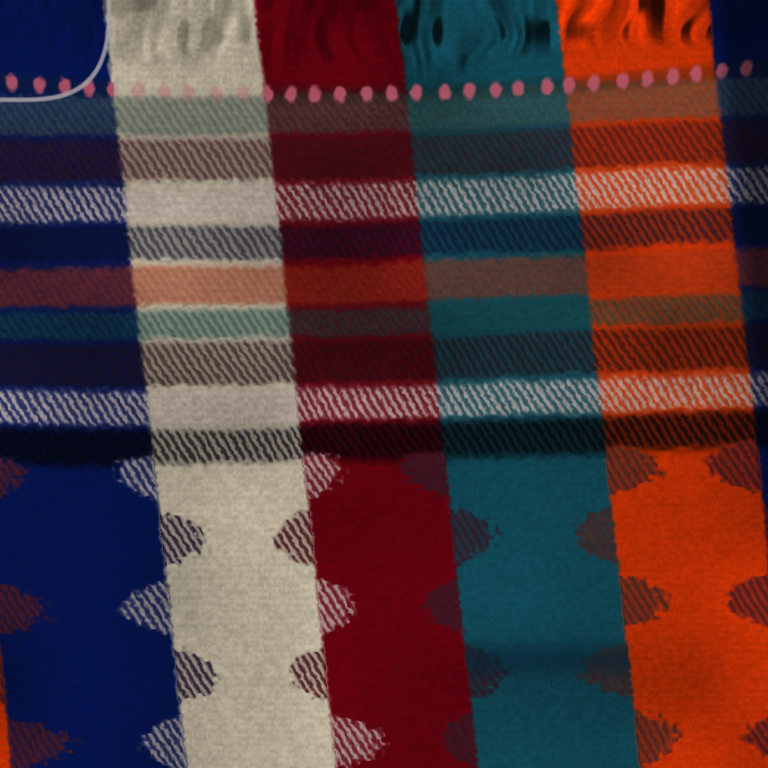
Write a three.js fragment shader that draws this texture.

```glsl
// Handwoven blanket: slanted warp stripes, twill weft bands, wing motifs and a stitched fringe.
varying vec2 vUv;

float hash(vec2 p) {
  vec3 q = fract(vec3(p.xyx) * 0.1031);
  q += dot(q, q.yzx + 33.33);
  return fract((q.x + q.y) * q.z);
}

float noise(vec2 p) {
  vec2 i = floor(p), f = fract(p);
  f = f * f * (3.0 - 2.0 * f);
  return mix(mix(hash(i), hash(i + vec2(1, 0)), f.x),
             mix(hash(i + vec2(0, 1)), hash(i + vec2(1, 1)), f.x), f.y);
}

// Warp colours repeat every five stripes: cream, red, teal, orange, blue.
vec3 stripeColor(float index) {
  float k = mod(index, 5.0);
  if (k < 0.5) return vec3(0.68, 0.64, 0.56);
  if (k < 1.5) return vec3(0.34, 0.01, 0.05);
  if (k < 2.5) return vec3(0.06, 0.25, 0.30);
  if (k < 3.5) return vec3(0.69, 0.17, 0.02);
  return vec3(0.02, 0.07, 0.27);
}

float band(float v, float from, float to) {
  return smoothstep(from - 0.008, from + 0.008, v) * (1.0 - smoothstep(to - 0.008, to + 0.008, v));
}

// Lays one weft band; alpha holds how strongly the twill shows.
void layWeft(inout vec4 weft, inout float cover, float v, float from, float to, vec4 color) {
  float b = band(v, from, to);
  weft = mix(weft, color, b);
  cover = max(cover, b);
}

void main() {
  float x = vUv.x, t = 1.0 - vUv.y;
  float rough = noise(vUv * vec2(150.0, 190.0)) - 0.5;
  float fine = noise(vUv * vec2(330.0, 260.0)) - 0.5;
  float cloud = noise(vUv * 9.0 + 4.0) - 0.5;

  // Stripes lean right towards the bottom, with slightly uneven widths
  float s = (x - 0.145 - 0.108 * (t - 0.1) + 0.003 * cloud) / 0.197 + 0.02 * rough;
  s += 0.07 * exp(-6.0 * (s - 2.0) * (s - 2.0)) + 0.15 * smoothstep(-0.4, -1.1, s);
  float edge = floor(s + 0.5), side = s - edge;
  float right = smoothstep(-0.022, 0.022, side);
  vec3 warp = mix(stripeColor(edge - 1.0), stripeColor(edge), right);
  float cell = side > 0.0 ? edge : edge - 1.0;
  float beside = side > 0.0 ? edge - 1.0 : edge;
  float kind = mod(cell, 5.0);
  float isCream = 1.0 - step(0.5, kind);

  // Weft bands sag slightly across the cloth
  float v = t + 0.028 * x * x + 0.006 * rough + 0.006 * cloud;
  vec4 weft = vec4(warp, 0.0);
  float cover = 0.0;
  vec4 white = vec4(0.66, 0.60, 0.58, 0.62);
  layWeft(weft, cover, v, 0.125, 0.180, vec4(0.22, 0.28, 0.26, 0.2));
  layWeft(weft, cover, v, 0.180, 0.238, vec4(0.20, 0.08, 0.10, 0.35));
  layWeft(weft, cover, v, 0.240, 0.292, white);
  layWeft(weft, cover, v, 0.294, 0.343, vec4(0.05, 0.06, 0.14, 0.35));
  layWeft(weft, cover, v, 0.347, 0.402, vec4(0.52, 0.17, 0.08, 0.1));
  layWeft(weft, cover, v, 0.404, 0.445, vec4(0.08, 0.23, 0.22, 0.25));
  layWeft(weft, cover, v, 0.445, 0.505, vec4(0.12, 0.06, 0.07, 0.4));
  layWeft(weft, cover, v, 0.508, 0.556, white);
  layWeft(weft, cover, v, 0.558, 0.606, vec4(0.05, 0.04, 0.07, 0.55));

  // Half-oval wings sit on both edges of a stripe, staggered between stripes
  float stagger = mod(cell, 2.0) > 0.5 ? 0.0 : 0.5;
  float row = (t + 0.012 * x - 0.617) / 0.177 - stagger;
  float nearest = floor(row + 0.5);
  float reach = 0.25 + 0.12 * hash(vec2(edge + 7.0, nearest + cell + 9.0));
  vec2 w = vec2(abs(side) / reach, (row - nearest) * 0.177 / 0.037);
  float wing = 1.0 - smoothstep(0.75, 1.15, pow(w.x, 1.3) + w.y * w.y + 0.5 * rough);
  wing *= smoothstep(0.592, 0.602, v);
  float besideCream = 1.0 - step(0.5, mod(beside, 5.0));
  vec3 wingColor = mix(mix(stripeColor(beside), vec3(0.15, 0.06, 0.09), 0.65), vec3(0.62, 0.57, 0.55), besideCream);
  weft = mix(weft, vec4(wingColor, 0.3 + 0.35 * max(besideCream, isCream)), wing);
  cover = max(cover, wing);

  // Diagonal twill, softly broken up by uneven yarn
  float phase = fract(90.0 * (x - 0.62 * t) + 0.3 * rough + 1.2 * cloud);
  float twill = smoothstep(0.1, 0.9, abs(phase * 2.0 - 1.0) + 0.4 * fine);
  vec3 color = mix(warp, weft.rgb, cover * mix(0.54, twill, weft.a));

  // Plain cloth: faint ribs, grain and worn shading
  float rib = abs(fract(t * 115.0 + 0.5 * rough) - 0.5) - 0.25;
  color *= 1.0 + 0.08 * rib + 0.1 * rough + 0.1 * fine + 0.3 * cloud;
  color *= 1.0 - 0.4 * band(v, 0.56, 0.61) * (1.0 - isCream) * (1.0 - wing);
  float tealShade = band(kind, 1.5, 2.5) * (1.0 - smoothstep(0.0, 0.035, abs(t - 0.86)));
  color = mix(color, vec3(0.04, 0.13, 0.20), 0.6 * tealShade);

  // Frayed threads above the stitched line
  float stitch = 0.123 - 0.105 * (x - 0.4) * (x - 0.4);
  float fringe = 1.0 - smoothstep(stitch - 0.065, stitch - 0.02, t + 0.04 * cloud);
  float bend = 0.035 * noise(vec2(x * 14.0, t * 22.0));
  float strand = noise(vec2((x + bend) * 120.0, t * 16.0));
  float gap = smoothstep(0.5, 0.8, noise(vec2((x + bend) * 65.0 + 9.0, t * 24.0)));
  float loose = kind < 0.5 ? 0.3 : kind < 1.5 ? 0.25 : kind < 3.5 ? 0.9 : 0.1;
  color *= 1.0 - fringe * loose * 0.8 * gap;
  color *= 1.0 + fringe * (strand - 0.5) * (0.15 + 0.5 * loose);

  // Pink running stitch
  float offset = t - stitch;
  color = mix(color, color * 0.5 + vec3(0.04, 0.06, 0.05), 0.7 * band(offset, -0.01, 0.01) * (1.0 - isCream));
  float dash = x / 0.033;
  vec2 d = vec2((fract(dash) - 0.5) * 0.033 + 0.006 * (hash(vec2(floor(dash), 3.0)) - 0.5), offset);
  float pink = 1.0 - smoothstep(0.6, 1.25, length(d / vec2(0.0085, 0.0115)) + 0.3 * rough);
  color = mix(color, vec3(0.70, 0.33, 0.40), pink * (0.9 - 0.6 * isCream));

  // Loose white yarn curling over the left corner
  vec2 q = vec2(abs(x - 0.02) / 0.122, t / 0.13);
  float yarn = abs(pow(pow(q.x, 3.0) + pow(q.y, 3.0), 0.3333) - 1.0) * 0.125;
  color = mix(color, vec3(0.66, 0.62, 0.64), 0.85 * (1.0 - smoothstep(0.001, 0.0045, yarn)));

  // Shadow on the right fold
  color *= 1.0 - 0.45 * smoothstep(3.95, 4.15, s);
  gl_FragColor = vec4(clamp(color, 0.0, 1.0), 1.0);
}
```
